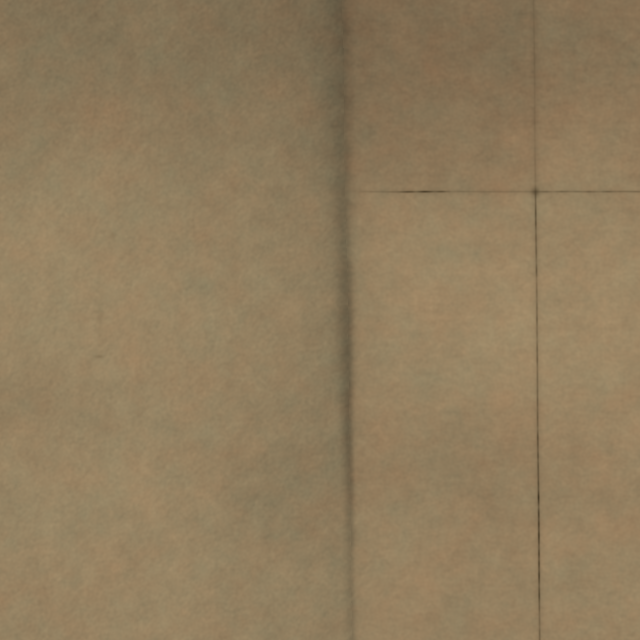
This texture is drawn by a Shadertoy shader. Its source:

```glsl
const vec3 BASE = vec3(0.578, 0.502, 0.380);
const vec3 WARM_TINT = vec3(0.022, -0.006, -0.010);
const vec3 SEAM_COLOR = vec3(0.22, 0.18, 0.11);
const float CREASE_TOP = 0.535;
const float CREASE_BOTTOM = 0.551;
const float SEAM_TOP = 0.834;
const float SEAM_BOTTOM = 0.8435;
const float JOINT_Y = 0.7005;
const float SEAM_WIDTH = 0.0017;
const float BROAD_MOTTLE = 0.060;
const float FINE_MOTTLE = 0.085;
const float GRAIN = 0.045;

vec2 hashGradient(vec2 cell) {
    vec3 p = fract(cell.xyx * vec3(0.1031, 0.1030, 0.0973));
    p += dot(p, p.yzx + 33.33);
    return fract((p.xx + p.yz) * p.zy) * 2.0 - 1.0;
}

float gradientNoise(vec2 p) {
    vec2 i = floor(p), f = fract(p);
    vec2 u = f * f * f * (f * (f * 6.0 - 15.0) + 10.0);
    float a = dot(hashGradient(i), f);
    float b = dot(hashGradient(i + vec2(1, 0)), f - vec2(1, 0));
    float c = dot(hashGradient(i + vec2(0, 1)), f - vec2(0, 1));
    float d = dot(hashGradient(i + vec2(1, 1)), f - vec2(1, 1));
    return mix(mix(a, b, u.x), mix(c, d, u.x), u.y);
}

float fbm(vec2 p) {
    float sum = 0.0, amp = 0.6;
    for (int i = 0; i < 4; i++) {
        sum += amp * gradientNoise(p);
        p = mat2(1.6, 1.2, -1.2, 1.6) * p + 7.3;
        amp *= 0.62;
    }
    return sum;
}

float blob(vec2 p, vec2 center, vec2 size) {
    vec2 d = (p - center) / size;
    return exp(-dot(d, d));
}

float line(float dist, float width) {
    return exp(-dist * dist / (width * width));
}

void mainImage(out vec4 fragColor, in vec2 fragCoord) {
    vec2 uv = fragCoord / iResolution.xy;
    float pixel = 1.0 / iResolution.y;
    float wobble = 0.003 * gradientNoise(vec2(uv.y * 9.0, 2.5));
    float creaseDist = uv.x - mix(CREASE_BOTTOM, CREASE_TOP, uv.y) - wobble;
    float rightSide = smoothstep(-0.006, 0.010, creaseDist);

    // Broad light: dim top, soft pools of light on both walls
    float light = 1.0 - 0.13 * smoothstep(0.55, 1.0, uv.y);
    light += 0.040 * blob(uv, vec2(0.10, 0.60), vec2(0.22, 0.28)) * (1.0 - rightSide);
    light += 0.020 * blob(uv, vec2(0.20, 0.12), vec2(0.25, 0.15));
    light += 0.055 * blob(uv, vec2(0.88, 0.50), vec2(0.28, 0.20)) * rightSide;
    float upperPanel = smoothstep(JOINT_Y - 0.02, JOINT_Y + 0.03, uv.y) * rightSide;
    light -= 0.035 * upperPanel * smoothstep(0.86, 0.81, uv.x);
    light -= 0.045 * blob(uv, vec2(0.02, 0.36), vec2(0.12, 0.06));
    light -= 0.040 * blob(uv, vec2(0.72, 0.30), vec2(0.24, 0.10));
    light -= 0.030 * blob(uv, vec2(0.42, 0.22), vec2(0.12, 0.10));

    // Shadow gathering in the folded corner, tightening downwards
    float leftShade = exp(min(creaseDist, 0.0) / 0.10) * (1.0 - rightSide);
    float rightShade = exp(-max(creaseDist, 0.0) / 0.025) * rightSide;
    light -= leftShade * mix(0.05, 0.10, uv.y) + 0.05 * rightShade;
    float foldWidth = mix(0.006, 0.016, smoothstep(0.1, 0.9, uv.y));
    foldWidth *= creaseDist < 0.0 ? 1.5 : 0.85;
    float foldDepth = 0.08 + 0.13 * blob(uv, vec2(0.545, 0.43), vec2(1.0, 0.24));
    foldDepth += 0.04 * gradientNoise(vec2(uv.y * 22.0, 14.0));
    light -= foldDepth * line(creaseDist, foldWidth);

    // Blotchy paper with fine slanted fibres on the left
    vec2 slanted = vec2(uv.x + uv.y, (uv.y - uv.x) * 0.7);
    vec2 fibre = mix(slanted * vec2(0.8, 1.5), uv * vec2(0.9, 1.2), step(0.0, creaseDist));
    light += BROAD_MOTTLE * fbm(uv * 6.0) + FINE_MOTTLE * fbm(fibre * 24.0 + 4.0);
    light += GRAIN * (gradientNoise(fibre * 95.0) + 0.8 * gradientNoise(uv * 170.0));

    vec3 color = BASE * light;
    float warmth = 1.2 * fbm(uv * 8.0 + 20.0) + 1.1 * fbm(uv * 26.0 + 50.0);
    warmth += 0.20 * rightSide + 0.25 * upperPanel - 0.20 * leftShade;
    color += WARM_TINT * warmth;

    // Vertical seam, broken and faint above the joint
    float width = max(SEAM_WIDTH, 0.8 * pixel);
    float wear = 0.75 + 0.8 * gradientNoise(vec2(uv.y * 65.0, 8.0))
               + 0.5 * gradientNoise(vec2(uv.y * 17.0, 31.0));
    float seamDist = uv.x - mix(SEAM_BOTTOM, SEAM_TOP, uv.y) - 0.3 * wobble;
    float below = smoothstep(JOINT_Y + 0.012, JOINT_Y - 0.005, uv.y);
    float seamInk = mix(0.11, 0.36, below);
    seamInk += 0.42 * blob(uv, vec2(0.843, 0.18), vec2(1.0, 0.13));
    seamInk += 0.18 * blob(uv, vec2(0.838, 0.66), vec2(1.0, 0.05)) * below;
    color = mix(color, SEAM_COLOR, clamp(seamInk * wear, 0.0, 0.8) * line(seamDist, width));
    color *= 1.0 - 0.05 * line(seamDist, 0.006);

    // Horizontal joint, inked only along one short stretch
    float jointWear = 0.8 + 0.9 * gradientNoise(vec2(uv.x * 70.0, 3.0));
    float jointDist = uv.y - JOINT_Y - 0.0015 * gradientNoise(vec2(uv.x * 12.0, 6.0));
    float jointInk = 0.15 + 0.48 * smoothstep(0.600, 0.65, uv.x) * smoothstep(0.71, 0.675, uv.x);
    jointInk += 0.12 * smoothstep(0.82, 0.86, uv.x);
    jointInk *= smoothstep(0.55, 0.58, uv.x);
    color = mix(color, SEAM_COLOR, clamp(jointInk * jointWear, 0.0, 0.8) * line(jointDist, width));
    color *= 1.0 - 0.04 * line(jointDist, 0.005) * rightSide;
    color = mix(color, SEAM_COLOR, 0.38 * line(length(vec2(seamDist, jointDist)), 0.006));

    // Faint scuffs on the left wall
    float scuff = 0.06 * blob(uv, vec2(0.157, 0.50), vec2(0.005, 0.05));
    scuff += 0.18 * blob(uv, vec2(0.155, 0.443), vec2(0.007, 0.003));
    scuff += 0.12 * blob(uv, vec2(0.176, 0.632), vec2(0.005, 0.005));
    color = mix(color, SEAM_COLOR, scuff);

    fragColor = vec4(clamp(color, 0.0, 1.0), 1.0);
}
```
